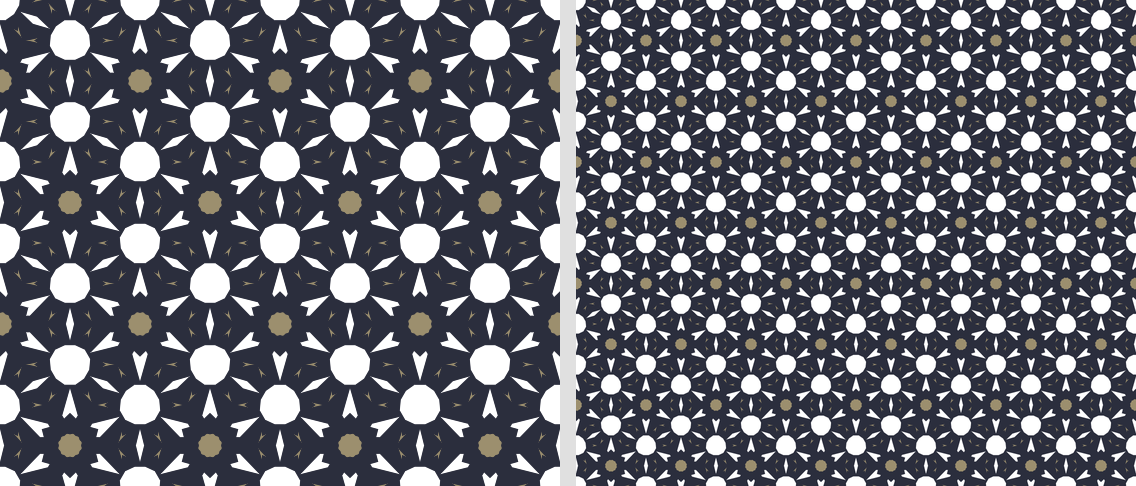
Left: one tile. Right: repeated 2 by 2.
Give the GLSL for this pattern, as a WebGL 2 fragment shader.

```glsl
#version 300 es
precision highp float;
// Geometric rosettes: white twelve-sided discs, darts and diamonds with gold stars on navy.

uniform vec2 u_resolution;
out vec4 fragColor;

// Signed distance to the line a-b, positive on its right
float side(vec2 p, vec2 a, vec2 b) {
    return dot(p - a, normalize(vec2(b.y - a.y, a.x - b.x)));
}

// Turns p so that the ray at this angle from +y becomes the y axis
vec2 alongRay(vec2 p, float angle) {
    float c = cos(angle), s = sin(angle);
    return vec2(p.x * c - p.y * s, p.x * s + p.y * c);
}

// Folds the plane into one mirror wedge around the nearest star
vec2 foldHexagon(vec2 p) {
    vec2 cell = vec2(1.0, sqrt(3.0));
    vec2 a = mod(p + 0.5 * cell, cell) - 0.5 * cell;
    vec2 b = mod(p, cell) - 0.5 * cell;
    vec2 q = abs(dot(a, a) < dot(b, b) ? a : b);
    vec2 mirror = vec2(0.5 * sqrt(3.0), -0.5);
    q -= 2.0 * max(0.0, dot(q, mirror)) * mirror;
    return vec2(abs(q.x), q.y);
}

float disc(vec2 p, vec2 diamondRay) {
    float slant = side(p, vec2(0.1004, 0.1004), vec2(0.0386, 0.1439));
    return max(slant, max(p.y - 0.1439, diamondRay.y - 0.1372));
}

float dart(vec2 p) {
    vec2 shoulder = vec2(0.055, 0.363), prong = vec2(0.042, 0.385);
    float flank = side(p, vec2(0.0, 0.17), shoulder);
    float heel = side(p, shoulder, prong);
    return max(max(flank, heel), side(p, prong, vec2(0.0, 0.344)));
}

float diamond(vec2 p) {
    p = abs(p - vec2(0.0, sqrt(3.0) / 6.0));
    return side(p, vec2(0.029, 0.0), vec2(0.0, 0.117));
}

float smallDart(vec2 p) {
    p.x = abs(p.x);
    vec2 prong = vec2(0.015, 0.236);
    return max(side(p, prong, vec2(0.0, 0.302)), side(p, vec2(0.0, 0.255), prong));
}

float star(vec2 p) {
    return length(p) - 0.0825 + 0.003 * cos(12.0 * atan(p.x, p.y));
}

void main() {
    // Four cells across, two double rows up
    vec2 p = gl_FragCoord.xy / u_resolution * vec2(4.0, 2.0 * sqrt(3.0));
    vec2 q = foldHexagon(p - vec2(0.5, sqrt(3.0) / 6.0));

    // Rays from the nearest disc: dart at 0, small dart at 30, diamond at 60 degrees
    vec2 d = vec2(q.x, 1.0 / sqrt(3.0) - q.y);
    vec2 smallRay = alongRay(d, radians(30.0));
    vec2 diamondRay = alongRay(d, radians(60.0));

    float white = min(disc(d, diamondRay), min(dart(d), diamond(diamondRay)));
    float gold = min(star(q), smallDart(smallRay));

    // Paint with edges about one pixel soft
    float soft = 2.4 / u_resolution.x;
    vec3 color = vec3(0.17, 0.18, 0.24);
    color = mix(color, vec3(0.61, 0.56, 0.43), smoothstep(soft, -soft, gold));
    color = mix(color, vec3(1.0), smoothstep(soft, -soft, white));
    fragColor = vec4(color, 1.0);
}
```
